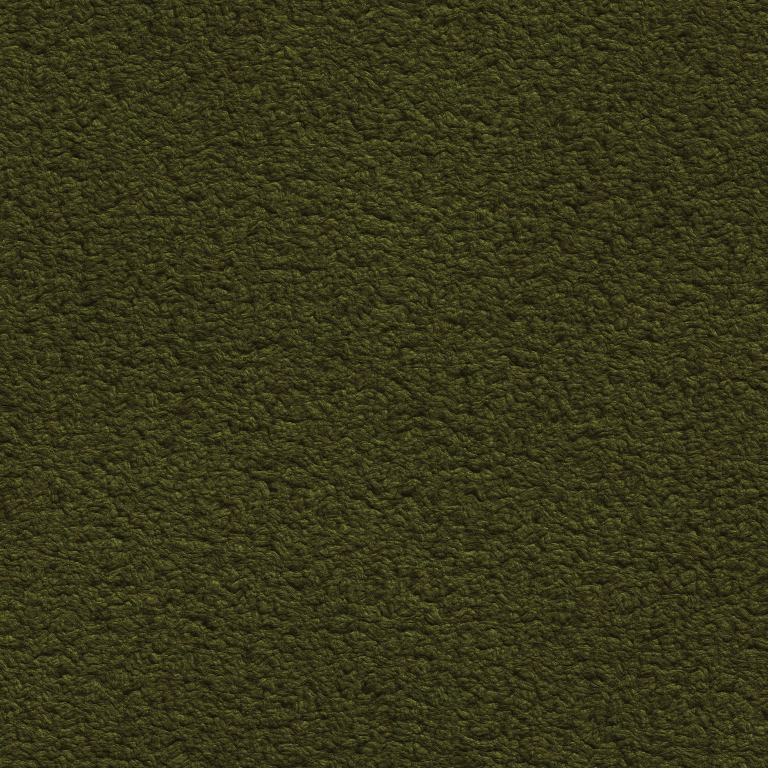
Give the GLSL for this texture, as a Shadertoy shader.

```glsl
// Dense olive moss-like felt: small matted tufts lit from above.
// Soft cellular noise in four sizes gives each tuft a bright upper side and a
// dark underside; short strands inside the tufts and slow sines vary the tone.

vec3 hash3(vec2 cell) {
    vec3 q = fract(cell.xyx * vec3(0.1031, 0.1030, 0.0973));
    q += dot(q, q.yxz + 33.33);
    return fract((q.xxy + q.yzz) * q.zyx);
}

// Soft cellular noise: xy = offset from the tuft centre,
// z = depth towards the crevices, w = random value of the tuft.
vec4 tufts(vec2 p) {
    vec2 cell = floor(p);
    vec4 sum = vec4(0.0);
    for (int y = -1; y <= 1; y++) {
        for (int x = -1; x <= 1; x++) {
            vec2 neighbour = cell + vec2(x, y);
            vec3 rnd = hash3(neighbour);
            vec2 offset = p - neighbour - rnd.xy;
            float weight = exp(-15.0 * dot(offset, offset));
            sum += weight * vec4(offset, 1.0, rnd.z);
        }
    }
    float total = max(sum.z, 1e-6);
    return vec4(sum.xy / total, -log(total) / 15.0, sum.w / total);
}

// Layered sines, each layer turned and finer than the one before.
vec2 waves(vec2 p) {
    vec2 sum = vec2(0.0);
    float amount = 0.5;
    for (int i = 0; i < 4; i++) {
        p = mat2(0.8, 0.6, -0.6, 0.8) * p * 1.7 + 2.3;
        sum += amount * sin(p + 1.5 * sin(p.yx * 0.7));
        amount *= 0.75;
    }
    return sum;
}

void mainImage(out vec4 fragColor, in vec2 fragCoord) {
    vec2 uv = fragCoord / iResolution.y;
    vec2 warped = uv + 0.0045 * waves(uv * 24.0) + 0.0012 * waves(uv * 80.0);
    vec2 lightDir = normalize(vec2(0.3, 0.95));

    // Relief, from broad folds down to fine nap
    float light = 0.04 * waves(uv * 4.0).x;
    float brown = 0.0;
    vec2 scale = vec2(37.0, 46.0);
    vec4 strength = vec4(0.20, 0.50, 0.54, 0.34);
    for (int i = 0; i < 4; i++) {
        vec4 tuft = tufts(warped * scale + float(i) * 7.3);
        light += strength[i] * (dot(tuft.xy, lightDir) - 0.8 * (tuft.z - 0.21));

        // Curved strands combed in a different direction in each tuft
        float angle = 1.2 + 2.4 * (tuft.w - 0.5);
        vec2 across = vec2(cos(angle), sin(angle));
        float strand = sin(15.0 * dot(tuft.xy, across) + 5.0 * dot(tuft.xy, tuft.xy) + 6.0 * tuft.w);
        light += 0.21 * strength[i] * strand;
        brown += 0.6 * strength[i] * (tuft.w - 0.5);
        scale *= 1.9;
    }

    // Olive ramp: brownish in the shade, greener in the light
    float red = 0.209 * exp(clamp(light, -0.85, 0.75));
    float green = red * (0.865 + 0.48 * red - 0.12 * brown);
    float blue = red * (0.45 - 0.03 * brown);
    fragColor = vec4(red * (1.0 + 0.05 * brown), green, blue, 1.0);
}
```
